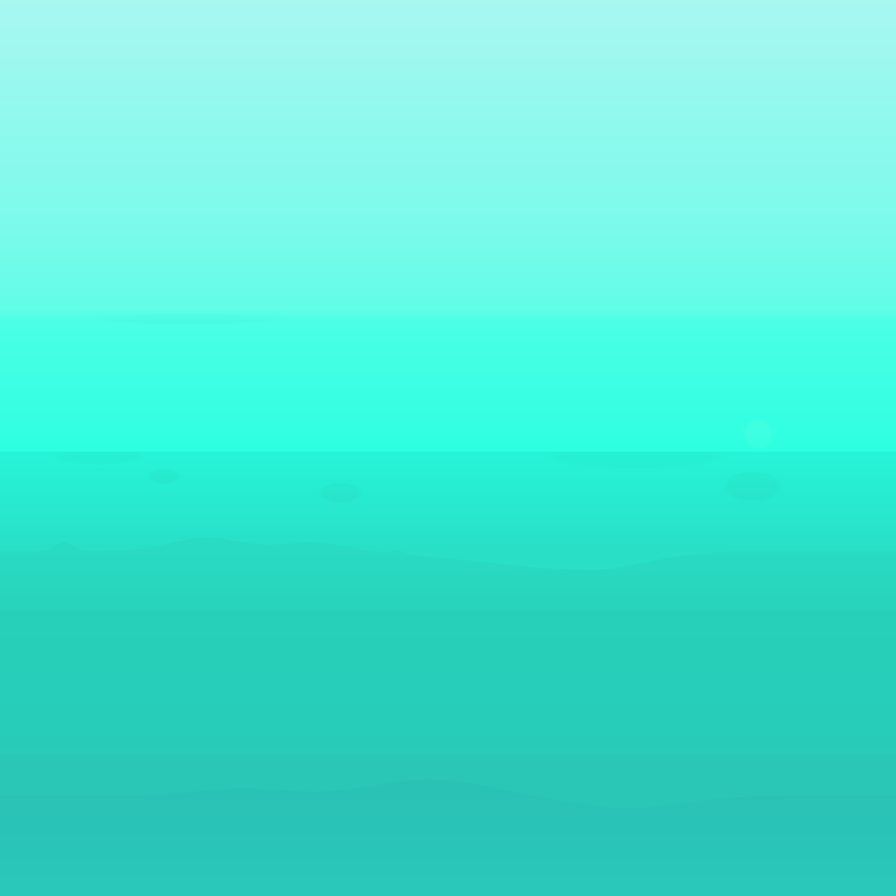
Reproduce this background procedurally as a WebGL 1 fragment shader.

```glsl
precision highp float;
// A calm turquoise sea under a pale mint sky, with faint ridges in the water.
uniform vec2 u_resolution;

#define HORIZON 0.496
#define HAZE_LINE 0.651
#define RIDGE_LEVEL 0.385
#define SHELF_LINE 0.319
#define DEEP_LINE 0.160
#define FLOOR_LEVEL 0.112
#define PATCH_DEPTH 0.022

// Antialiased coverage below a height.
float below(float y, float level) {
  float edge = 0.75 / u_resolution.y;
  return 1.0 - smoothstep(level - edge, level + edge, y);
}

float bump(float x, float center, float width) {
  float d = (x - center) / width;
  return exp(-d * d);
}

// Soft-rimmed ellipse.
float blob(vec2 p, vec2 center, vec2 radius) {
  return 1.0 - smoothstep(0.75, 1.05, length((p - center) / radius));
}

// Linear ramp between two heights.
vec3 ramp(vec3 low, vec3 high, float y0, float y1, float y) {
  return mix(low, high, clamp((y - y0) / (y1 - y0), 0.0, 1.0));
}

vec3 skyColor(vec2 p) {
  vec3 glow = vec3(0.18, 1.0, 0.88);
  vec3 aqua = vec3(0.30, 1.0, 0.90);
  vec3 haze = vec3(0.38, 0.99, 0.905);
  vec3 mist = vec3(0.49, 0.98, 0.92);
  vec3 pale = vec3(0.66, 0.97, 0.945);
  vec3 lower = ramp(glow, aqua, HORIZON, HAZE_LINE, p.y);
  vec3 upper = ramp(haze, mist, HAZE_LINE, 0.755, p.y);
  upper = mix(upper, ramp(mist, pale, 0.755, 1.0, p.y), step(0.755, p.y));
  vec3 color = mix(lower, upper, smoothstep(HAZE_LINE - 0.012, HAZE_LINE + 0.008, p.y));
  // Thin cloud streak and a pale spot above the horizon.
  color -= 0.010 * blob(p, vec2(0.21, 0.644), vec2(0.11, 0.006));
  color.r += 0.045 * blob(p, vec2(0.846, 0.516), vec2(0.017));
  return color;
}

float ridgeHeight(float x) {
  float valleyWidth = x < 0.66 ? 0.165 : 0.085;
  return RIDGE_LEVEL + 0.015 * bump(x, 0.23, 0.055)
    + 0.010 * bump(x, 0.35, 0.055) + 0.004 * bump(x, 0.445, 0.009)
    + 0.010 * bump(x, 0.072, 0.014) - 0.021 * bump(x, 0.66, valleyWidth);
}

float floorHeight(float x) {
  return FLOOR_LEVEL + 0.018 * bump(x, 0.48, 0.09)
    + 0.008 * bump(x, 0.27, 0.07) - 0.014 * bump(x, 0.70, 0.09);
}

vec3 seaColor(vec2 p) {
  vec3 shallow = vec3(0.15, 0.96, 0.85);
  vec3 middle = vec3(0.16, 0.875, 0.775);
  vec3 ridge = vec3(0.16, 0.86, 0.765);
  vec3 shelf = vec3(0.16, 0.825, 0.735);
  vec3 deep = vec3(0.155, 0.80, 0.725);
  vec3 bottom = vec3(0.165, 0.775, 0.715);

  // Bright surface water with dim patches.
  vec3 color = ramp(middle, shallow, RIDGE_LEVEL, HORIZON, p.y);
  float shade = blob(p, vec2(0.38, 0.450), vec2(0.025, 0.012));
  shade = max(shade, blob(p, vec2(0.84, 0.457), vec2(0.034, 0.018)));
  shade = max(shade, blob(p, vec2(0.183, 0.468), vec2(0.019, 0.009)));
  shade = max(shade, 0.6 * blob(p, vec2(0.11, 0.491), vec2(0.055, 0.010)));
  shade = max(shade, 0.6 * blob(p, vec2(0.71, 0.491), vec2(0.11, 0.015)));
  color.gb -= PATCH_DEPTH * shade;

  // Submerged ridge, then the darker layers under it.
  color = mix(color, ramp(shelf, ridge, SHELF_LINE, RIDGE_LEVEL, p.y),
              below(p.y, ridgeHeight(p.x)));
  color = mix(color, ramp(deep, shelf - 0.008, DEEP_LINE, SHELF_LINE, p.y),
              below(p.y, SHELF_LINE));
  color = mix(color, bottom, below(p.y, DEEP_LINE));
  vec3 silt = ramp(vec3(0.165, 0.782, 0.735), vec3(0.165, 0.762, 0.71),
                   0.0, FLOOR_LEVEL, p.y);
  return mix(color, silt, below(p.y, floorHeight(p.x)));
}

void main() {
  vec2 p = gl_FragCoord.xy / u_resolution;
  vec3 color = mix(skyColor(p), seaColor(p), below(p.y, HORIZON));
  gl_FragColor = vec4(color, 1.0);
}
```
